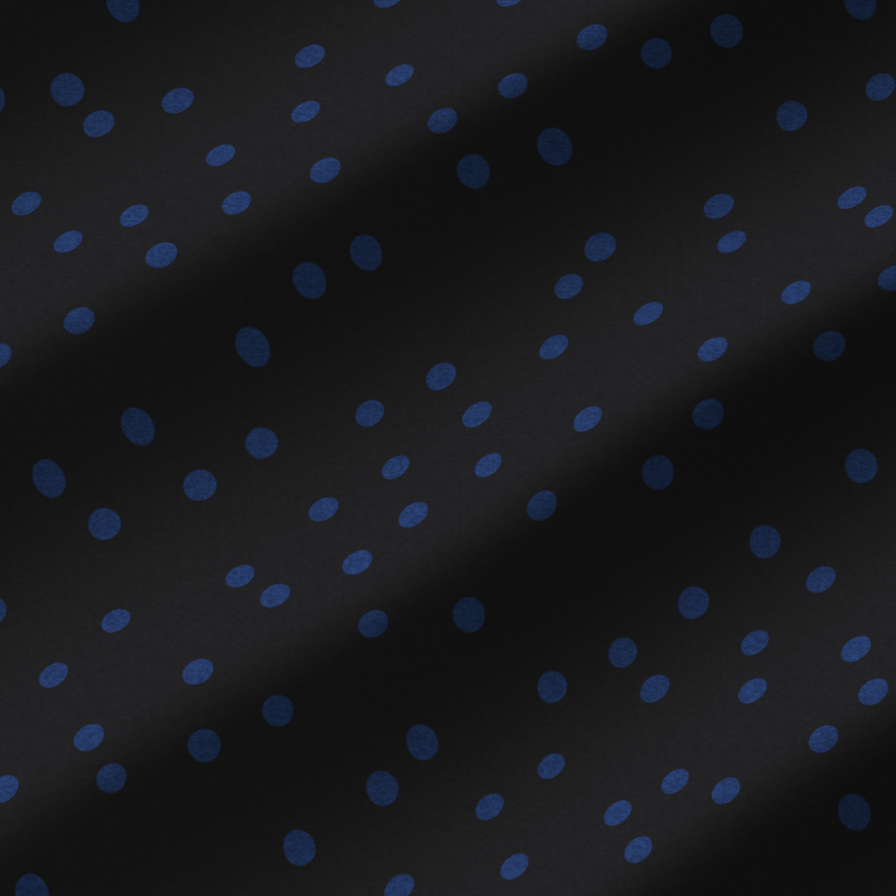
Write a WebGL 1 fragment shader that draws this pattern.

```glsl
precision highp float;
// Dark draped cloth with diagonal folds and scattered blue dots.

uniform vec2 u_resolution;

const float TAU = 6.2831853;
const float FOLD_SLOPE = 0.57;
const float FOLD_PERIOD = 0.45;   // vertical distance between folds
const float FOLD_START = 0.13;    // height of the first fold at the left side
const float CELL_SIZE = 0.114;    // spacing of the dots on the cloth
const float DOT_RADIUS = 0.0178;

const vec3 CLOTH_SHADE = vec3(0.064, 0.064, 0.065);
const vec3 CLOTH_LIGHT = vec3(0.136, 0.135, 0.143);
const vec3 DOT_SHADE = vec3(0.074, 0.122, 0.215);
const vec3 DOT_LIGHT = vec3(0.152, 0.234, 0.415);

float hash(vec2 p) {
  return fract(sin(dot(p, vec2(127.1, 311.7))) * 43758.5453);
}

float valueNoise(vec2 p) {
  vec2 i = floor(p);
  vec2 f = fract(p);
  f = f * f * (3.0 - 2.0 * f);
  float low = mix(hash(i), hash(i + vec2(1.0, 0.0)), f.x);
  float high = mix(hash(i + vec2(0.0, 1.0)), hash(i + vec2(1.0, 1.0)), f.x);
  return mix(low, high, f.y);
}

// Fold number across the cloth; each whole number is a crease.
float foldCoordinate(vec2 p) {
  float sag = 0.1 * (1.0 - p.y) * (1.0 - p.y);
  float wobble = 0.035 * (valueNoise(p * 2.3 + 4.0) - 0.5);
  return (p.y - FOLD_SLOPE * p.x + sag + wobble - FOLD_START) / FOLD_PERIOD;
}

// Sharp rise above the crease, then a slow fade into shadow.
float foldLight(float fold) {
  float t = fract(fold + 0.08);
  return smoothstep(0.0, 0.2, t) * (1.0 - smoothstep(0.26, 0.9, t));
}

// Flattens the folds out, so that dots on steep parts look squashed.
vec2 clothCoordinate(vec2 p, float fold) {
  vec2 along = normalize(vec2(1.0, FOLD_SLOPE));
  float stretch = fold + 0.36 * sin(TAU * (fold - 0.24)) / TAU;
  return vec2(dot(p, along), 1.3 * FOLD_PERIOD * along.x * stretch);
}

// Signed distance to the nearest dot of a jittered grid.
float dotDistance(vec2 q) {
  vec2 cell = floor(q / CELL_SIZE);
  float nearest = 1.0;
  for (int y = -1; y <= 1; y++) {
    for (int x = -1; x <= 1; x++) {
      vec2 id = cell + vec2(float(x), float(y));
      vec2 jitter = vec2(hash(id + 3.7), hash(id + 19.3)) - 0.5;
      vec2 center = (id + 0.5 + 0.64 * jitter) * CELL_SIZE;
      float radius = DOT_RADIUS * mix(0.95, 1.05, hash(id + 41.9));
      nearest = min(nearest, length(q - center) - radius);
    }
  }
  return nearest;
}

// Fine woven grain, centred on zero.
float weaveGrain(vec2 p) {
  float threads = valueNoise(p * vec2(230.0, 430.0));
  float fibres = valueNoise(p * vec2(490.0, 470.0) + 31.0);
  return 0.5 * (threads + fibres) - 0.5;
}

void main() {
  float scale = min(u_resolution.x, u_resolution.y);
  vec2 p = gl_FragCoord.xy / scale;

  // Light on the folds
  float fold = foldCoordinate(p);
  float light = foldLight(fold);
  float sideShade = mix(1.12, 0.9, smoothstep(0.0, 1.0, p.x));
  float shade = mix(sideShade, 1.0, light);

  // Dots printed on the cloth
  float edge = 0.0005 + 0.9 / scale;
  float dots = 1.0 - smoothstep(-edge, edge, dotDistance(clothCoordinate(p, fold)));
  vec3 cloth = mix(CLOTH_SHADE, CLOTH_LIGHT, light);
  vec3 ink = mix(DOT_SHADE, DOT_LIGHT, light);
  vec3 color = mix(cloth, ink, dots) * shade;

  // Weave
  color *= 1.0 + mix(0.2, 0.38, dots) * weaveGrain(p);
  gl_FragColor = vec4(color, 1.0);
}
```
